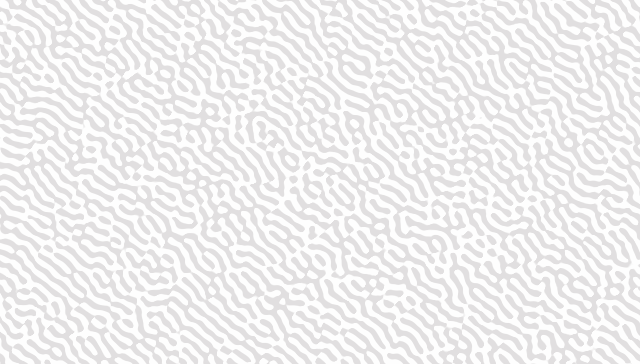
Give the GLSL for this pattern, as a WebGL 1 fragment shader.

```glsl
precision highp float;
uniform vec2 u_resolution;

const float TAU = 6.2831853;
const float PERIOD = 0.029; // stripe spacing, in canvas heights

float hash(float n) {
  n = fract(n * 0.1031);
  n *= n + 33.33;
  n *= n + n;
  return fract(n);
}

// Random plane waves of similar length, their normals fanned around a diagonal.
// The sum is a phasor, squashed so that weak and strong areas count alike.
vec2 waves(vec2 p) {
  vec2 sum = vec2(0.0);
  for (float i = 0.0; i < 32.0; i++) {
    float t = (i + hash(i + 5.0)) / 16.0 - 1.0;
    float angle = 0.85 + t * (0.43 + 0.66 * t * t);
    float frequency = 0.86 + 0.28 * hash(i + 71.0);
    float along = dot(p, vec2(cos(angle), sin(angle)));
    float phase = TAU * (along * frequency + hash(i + 137.0));
    sum += vec2(cos(phase), sin(phase));
  }
  return sum / sqrt(dot(sum, sum) + 5.0);
}

// Short-range activation minus a ring of inhibition evens out the stripe widths.
vec2 labyrinth(vec2 p) {
  vec2 value = waves(p);
  for (float i = 0.0; i < 6.0; i++) {
    float a = TAU * i / 6.0;
    value += 0.6 * waves(p + 0.2 * vec2(cos(a), sin(a)));
  }
  for (float i = 0.0; i < 10.0; i++) {
    float a = TAU * (i + 0.5) / 10.0;
    value -= 0.46 * waves(p + 0.6 * vec2(cos(a), sin(a)));
  }
  return value / 5.0;
}

// Slow field that decides whether a junction opens or closes
float junction(vec2 p) {
  float s = sin(1.3 * p.x + 2.0 * sin(0.9 * p.y)) + sin(1.1 * p.y + 2.0 * sin(0.8 * p.x));
  return clamp(2.0 * s, -1.0, 1.0);
}

void main() {
  vec2 p = gl_FragCoord.xy / u_resolution.y / PERIOD;
  vec3 paper = vec3(0.995, 0.995, 0.995);
  vec3 stripe = vec3(0.882, 0.875, 0.877);

  // Stripes are one sign of the wave; faint spots are junctions
  vec2 phasor = labyrinth(p);
  float strength = dot(phasor, phasor);
  float value = phasor.x + 0.4 * junction(p) * exp(-4.0 * strength);

  // Approximate edge distance in pixels gives a smooth outline
  float edge = value / sqrt(strength + 0.08) - 0.04;
  edge *= PERIOD * u_resolution.y / TAU;
  gl_FragColor = vec4(mix(paper, stripe, smoothstep(-0.6, 0.6, edge)), 1.0);
}
```
